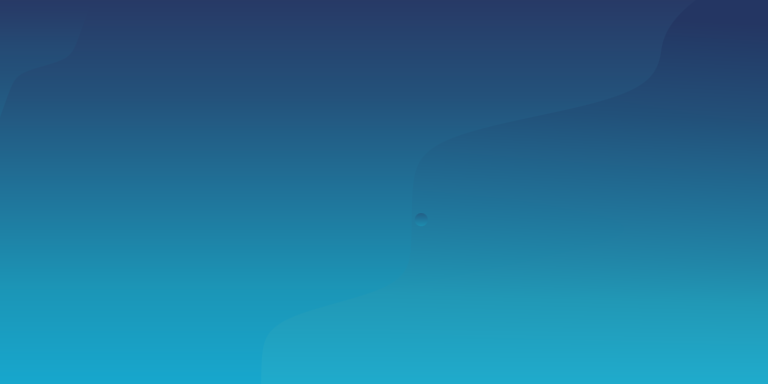
This background is drawn by a WebGL 2 fragment shader. Its source:

```glsl
#version 300 es
precision highp float;
// Navy to cyan vertical gradient with two faint wavy shapes and a small shaded bead.

#define BEAD_CENTER vec2(1.097, 0.428)
#define BEAD_RADIUS 0.017
#define WAVE_SLANT 0.045
#define WAVE_SHADE 0.022
#define CORNER_LIFT 0.055

uniform vec2 u_resolution;
out vec4 outColor;

const vec3 NAVY  = vec3(0.155, 0.225, 0.400);
const vec3 SLATE = vec3(0.140, 0.320, 0.480);
const vec3 STEEL = vec3(0.125, 0.450, 0.600);
const vec3 TEAL  = vec3(0.108, 0.585, 0.715);
const vec3 CYAN  = vec3(0.090, 0.655, 0.805);

// Evenly spaced colour ramp, from the top (0) to the bottom (1)
vec3 depthRamp(float depth) {
    float s = clamp(depth, 0.0, 1.0) * 4.0;
    vec3 c = mix(NAVY, SLATE, clamp(s, 0.0, 1.0));
    c = mix(c, STEEL, clamp(s - 1.0, 0.0, 1.0));
    c = mix(c, TEAL, clamp(s - 2.0, 0.0, 1.0));
    return mix(c, CYAN, clamp(s - 3.0, 0.0, 1.0));
}

// Soft step from 0 to 1 around a height
float bend(float y, float center, float width) {
    return 0.5 + 0.5 * tanh((y - center) / width);
}

// Left border of the large wave, as x for each height
float waveEdge(float y) {
    float flare = max(0.0, (y - 0.87) / 0.13);
    return 0.680 + 0.392 * bend(y, 0.211, 0.055)
                 + 0.655 * bend(y, 0.698, 0.070) + 0.085 * flare * flare;
}

// Right border of the shape in the upper left corner
float cornerEdge(float y) {
    return 0.021 + 0.130 * bend(y, 0.828, 0.021) + 0.36 * (y - 0.753);
}

// Antialiased coverage, positive distance is inside
float coverage(float d) {
    return clamp(0.5 + d / max(fwidth(d), 1e-5), 0.0, 1.0);
}

void main() {
    vec2 p = gl_FragCoord.xy / u_resolution.y;
    float depth = 1.0 - p.y;
    vec3 color = depthRamp(depth);

    // Corner shape, lighter towards its lower border
    float lift = CORNER_LIFT * smoothstep(0.0, 0.15, depth);
    vec3 cornerColor = depthRamp(depth + lift);
    color = mix(color, cornerColor, coverage(cornerEdge(p.y) - p.x));

    // Large wave, darker above and slightly paler at the bottom
    float shade = (WAVE_SHADE + WAVE_SLANT * max(p.x - 1.0, 0.0))
                * (1.0 - smoothstep(0.65, 1.0, depth));
    vec3 waveColor = depthRamp(depth - shade);
    waveColor -= vec3(0.015, 0.012, 0.012) * (1.0 - smoothstep(0.0, 0.5, depth));
    waveColor += vec3(0.032, 0.015, -0.005) * smoothstep(0.45, 1.0, depth);
    color = mix(color, waveColor, coverage(p.x - waveEdge(p.y)));

    // Bead, dark on top and light below
    vec2 q = (p - BEAD_CENTER) / BEAD_RADIUS;
    vec3 beadColor = depthRamp(0.52 - 0.17 * q.y);
    color = mix(color, beadColor, coverage(1.0 - length(q)));

    outColor = vec4(color, 1.0);
}
```
